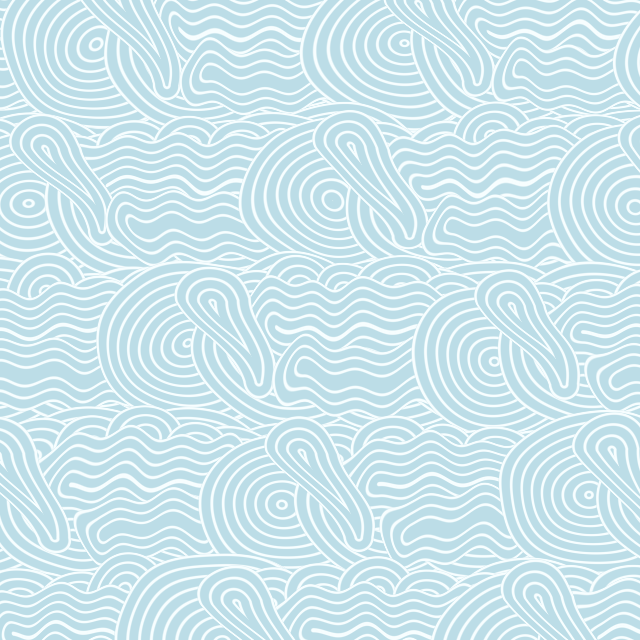
Reproduce this pattern procedurally as a WebGL 1 fragment shader.

```glsl
precision highp float;
uniform vec2 u_resolution;

const vec2 CELL = vec2(0.475, 0.235);
const float SPACING = 0.0172;
const float HALF_LINE = 0.0021;
const vec3 WATER_BLUE = vec3(0.738, 0.868, 0.905);
const vec3 LINE_WHITE = vec3(0.97, 0.995, 1.0);

float hash(vec2 p) {
  vec3 q = fract(vec3(p.xyx) * 0.1031);
  q += dot(q, q.yzx + 33.33);
  return fract((q.x + q.y) * q.z);
}

float noise(vec2 p) {
  vec2 i = floor(p);
  vec2 f = fract(p);
  f = f * f * (3.0 - 2.0 * f);
  float low = mix(hash(i), hash(i + vec2(1.0, 0.0)), f.x);
  float high = mix(hash(i + vec2(0.0, 1.0)), hash(i + 1.0), f.x);
  return mix(low, high, f.y);
}

// Signed distances, negative inside
float mound(vec2 p, float radius) {
  return length(p * vec2(0.95, 1.1)) - radius;
}

float wavyBody(vec2 p, float halfLength, float radius, float phase) {
  p.y += 0.0075 * sin(p.x * 75.0 + phase) + 0.006 * sin(p.x * 34.0 - phase);
  p.x -= clamp(p.x, -halfLength, halfLength);
  return length(p) - radius;
}

float hook(vec2 p) {
  p.x += 0.45 * p.y + 0.016 * sin(p.y * 32.0);
  float t = clamp((p.y + 0.08) / 0.13, 0.0, 1.0);
  p.y -= mix(-0.08, 0.05, t);
  return length(p) - mix(0.022, 0.056, t);
}

// Lays a shape with nested contour lines over the ink below
float paint(float ink, float d, float aa) {
  float t = d / SPACING;
  float toLine = abs(t - floor(t + 0.5)) * SPACING;
  float line = 1.0 - smoothstep(HALF_LINE - aa, HALF_LINE + aa, toLine);
  float cover = 1.0 - smoothstep(HALF_LINE - aa, HALF_LINE + aa, d);
  return mix(ink, line, cover);
}

// One cloud group, from its rear mounds to its front body
float paintCloud(float ink, vec2 p, vec2 id, float aa) {
  float seed = hash(id + 17.0);
  float phase = 6.2832 * seed;

  // Rear mounds
  for (int i = 0; i < 4; i++) {
    float n = float(i);
    float r = hash(id * 7.0 + n);
    vec2 center = vec2(-0.24 + 0.16 * n, -0.03 + 0.03 * r);
    ink = paint(ink, mound(p - center, 0.125 + 0.025 * r), aa);
  }

  // Leaning fan
  vec2 fan = p - vec2(0.17, -0.01);
  fan.x += 0.25 * fan.y;
  ink = paint(ink, length(fan) - 0.105 - 0.025 * seed, aa);

  // Scallops on the crest
  for (int i = 0; i < 5; i++) {
    float n = float(i);
    float r = hash(id * 5.0 + n + 40.0);
    vec2 center = vec2(-0.16 + 0.083 * n, 0.06 - 0.006 * (n - 2.0) * (n - 2.0));
    ink = paint(ink, mound(p - center - vec2(0.0, 0.02 * r), 0.045 + 0.018 * r), aa);
  }

  // Scallops down the right flank
  for (int i = 0; i < 3; i++) {
    float n = float(i);
    vec2 center = vec2(0.165 + 0.012 * n, 0.02 - 0.04 * n);
    ink = paint(ink, mound(p - center, 0.052 - 0.005 * n), aa);
  }

  // Wavy bodies and the curl beside them
  vec2 body = p - vec2(0.01, 0.01);
  ink = paint(ink, wavyBody(body, 0.105 + 0.025 * seed, 0.07, phase), aa);
  ink = paint(ink, hook(p - vec2(-0.175, 0.01)), aa);
  vec2 front = p - vec2(0.03, -0.06);
  return paint(ink, wavyBody(front, 0.075 + 0.03 * seed, 0.048, phase + 2.0), aa);
}

void main() {
  float aa = 0.8 / u_resolution.y;
  vec2 uv = gl_FragCoord.xy / u_resolution.y;

  // Slight wobble of the drawn lines
  vec2 wobble = vec2(noise(uv * 9.0), noise(uv * 9.0 + 50.0)) - 0.5;
  vec2 p = uv + 0.022 * wobble;

  // Rows overlap from top to bottom, groups from left to right
  float ink = 0.0;
  float baseRow = floor(p.y / CELL.y + 0.5);
  for (int j = 0; j < 3; j++) {
    float row = baseRow + 1.0 - float(j);
    float shift = CELL.x * (0.45 * row + 0.3 * hash(vec2(row + 20.0, 3.0)));
    float baseColumn = floor((p.x - shift) / CELL.x + 0.5);
    for (int i = 0; i < 3; i++) {
      vec2 id = vec2(baseColumn - 1.0 + float(i), row);
      vec2 local = p - id * CELL - vec2(shift, 0.0);
      ink = paintCloud(ink, local, id + 20.0, aa);
    }
  }

  gl_FragColor = vec4(mix(WATER_BLUE, LINE_WHITE, ink), 1.0);
}
```
